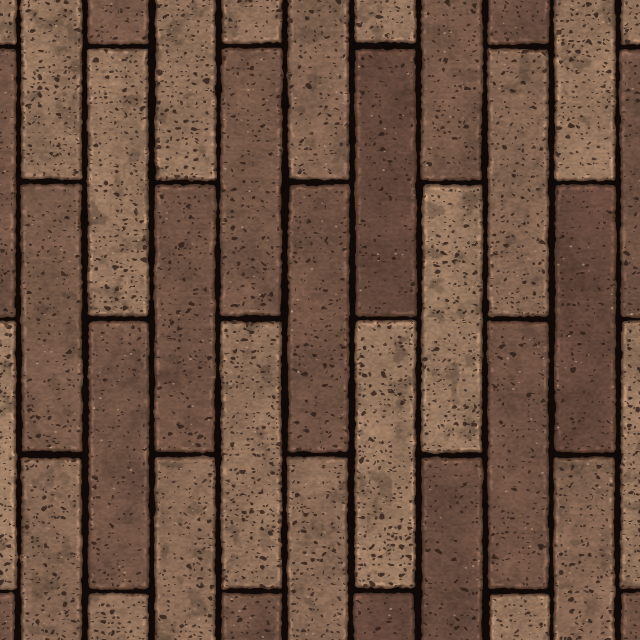
A Shadertoy shader for this texture:

```glsl
const float COLUMNS = 9.61;        // brick widths across the canvas
const float BRICK_LENGTH = 4.09;   // in brick widths
const vec2 ORIGIN = vec2(0.28, 2.78);
const vec2 HALF_GAP = vec2(0.042, 0.036);

const vec3 JOINT = vec3(0.06, 0.035, 0.027);
const vec3 RIM = vec3(0.26, 0.17, 0.12);
const vec3 DARK_CLAY = vec3(0.385, 0.275, 0.228);
const vec3 LIGHT_CLAY = vec3(0.60, 0.478, 0.382);
const vec3 PIT = vec3(0.17, 0.11, 0.085);
const vec3 GRIT = vec3(0.72, 0.60, 0.49);

float hash(vec2 p) {
    vec3 q = fract(p.xyx * 0.1031);
    q += dot(q, q.yzx + 33.33);
    return fract((q.x + q.y) * q.z);
}

float noise(vec2 p) {
    vec2 i = floor(p), f = fract(p);
    f = f * f * (3.0 - 2.0 * f);
    vec2 e = vec2(0.0, 1.0);
    return mix(mix(hash(i), hash(i + e.yx), f.x),
               mix(hash(i + e.xy), hash(i + e.yy), f.x), f.y);
}

float fbm(vec2 p) {
    float sum = 0.0, amplitude = 0.533;
    for (int i = 0; i < 4; i++) {
        sum += amplitude * noise(p);
        p = p * 2.03 + 11.7;
        amplitude *= 0.5;
    }
    return sum;
}

float roundedBox(vec2 p, vec2 halfSize, float radius) {
    vec2 q = abs(p) - halfSize + radius;
    return length(max(q, 0.0)) + min(max(q.x, q.y), 0.0) - radius;
}

// One randomly sized spot in a share of the unit cells
float specks(vec2 p, float density, float radius, float blur) {
    vec2 cell = floor(p);
    vec2 centre = 0.3 + 0.4 * vec2(hash(cell + 5.0), hash(cell + 27.0));
    float r = radius * (0.45 + 0.55 * hash(cell + 63.0));
    float present = step(hash(cell + 91.0), density);
    float d = length((fract(p) - centre) * vec2(0.85, 1.15));
    return present * (1.0 - smoothstep(r - blur, r + blur, d));
}

// Tones alternate along each column; some columns slip by one brick
float brickTone(vec2 id) {
    float slip = step(mod(id.x - 0.4, 5.5), 1.3);
    float light = mod(id.x + id.y + slip, 2.0);
    return mix(0.38 * hash(id + 8.0), 0.55 + 0.45 * hash(id + 19.0), light);
}

vec3 claySurface(vec2 p, float tone, float px) {
    float cloud = fbm(p * vec2(2.2, 1.6));
    float grain = noise(p * vec2(24.0, 34.0));
    float streak = noise(p * vec2(4.0, 30.0));
    vec3 color = mix(DARK_CLAY, LIGHT_CLAY, tone);
    color *= 1.0 + 0.30 * (cloud - 0.5) + 0.16 * (grain - 0.5) + 0.08 * (streak - 0.5);

    // Blotchy stains show mostly on pale clay
    float stain = smoothstep(0.56, 0.74, fbm(p * 4.5 + 31.0));
    color = mix(color, color * 0.72, stain * (0.2 + 0.6 * tone));

    // Pits in two sizes, and rare pale grit
    vec2 warped = p + 0.05 * vec2(noise(p * 15.0), noise(p * 15.0 + 40.0));
    float patchy = smoothstep(0.25, 0.7, fbm(p * 1.8 + 70.0));
    float large = specks(warped * 7.0, (0.15 + 0.45 * tone) * patchy, 0.26, px * 5.0);
    float small = specks(warped * 13.0 + 50.0, 0.20 + 0.22 * tone, 0.28, px * 8.0);
    float grit = specks(p * 11.0 + 130.0, 0.035, 0.2, px * 7.0);
    color = mix(color, PIT, max(large * 0.8, small * 0.7));
    return mix(color, GRIT, grit * 0.65);
}

void mainImage(out vec4 fragColor, in vec2 fragCoord) {
    float px = COLUMNS / iResolution.y;
    vec2 p = fragCoord * px - ORIGIN;

    // Half-bond layout: odd columns shift by half a brick
    float column = floor(p.x);
    float along = p.y / BRICK_LENGTH + 0.5 * mod(column, 2.0);
    vec2 id = vec2(column, floor(along));
    vec2 local = vec2(fract(p.x) - 0.5, (fract(along) - 0.5) * BRICK_LENGTH);

    // Slight misplacement and tilt, then ragged edges
    vec2 jitter = vec2(hash(id + 33.0), hash(id + 47.0)) - 0.5;
    vec2 placed = local + jitter * 0.025;
    placed.x += local.y * 0.012 * (hash(id + 71.0) - 0.5);
    vec2 halfSize = vec2(0.5, 0.5 * BRICK_LENGTH) - HALF_GAP;
    float d = roundedBox(placed, halfSize, 0.05);
    d += 0.045 * (fbm(p * 4.0) - 0.5) + 0.025 * (noise(p * 17.0) - 0.5);

    vec2 surface = local + 60.0 * vec2(hash(id + 3.0), hash(id + 13.0));
    vec3 clay = claySurface(surface, brickTone(id), px);

    // Worn arris: broken pale line inside a dark rim
    float chips = smoothstep(0.45, 0.75, noise(surface * 13.0));
    float arris = smoothstep(-0.10, -0.06, d) * (1.0 - smoothstep(-0.05, -0.02, d));
    clay = mix(clay, clay * 1.22, arris * chips);
    float rim = smoothstep(-0.06, 0.0, d);
    clay = mix(clay, RIM, rim * (0.6 + 0.3 * noise(surface * 9.0)));

    vec3 joint = JOINT * (0.75 + 0.5 * fbm(p * 8.0));
    float brick = 1.0 - smoothstep(-px * 0.7, px * 0.7, d);
    fragColor = vec4(mix(joint, clay, brick), 1.0);
}
```
